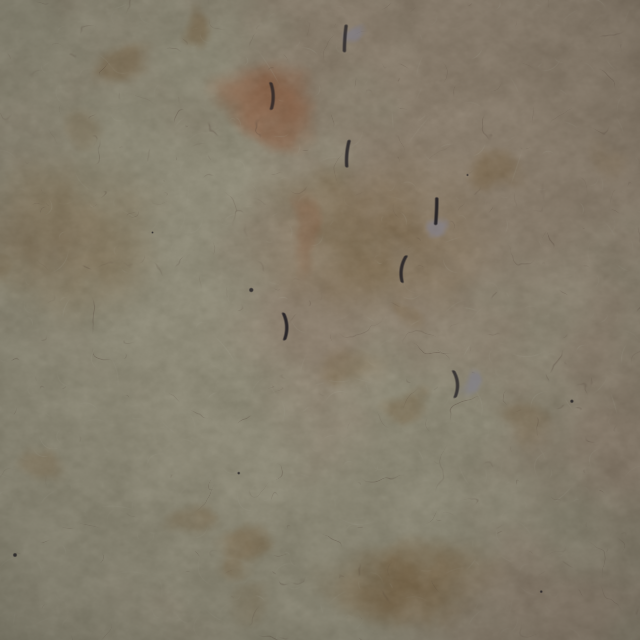
A three.js fragment shader for this texture:

```glsl
varying vec2 vUv;

const vec3 GREY_GREEN = vec3(0.54, 0.525, 0.455);
const vec3 PINK_BEIGE = vec3(0.53, 0.483, 0.42);
const vec3 OCHRE = vec3(0.47, 0.39, 0.275);
const vec3 RUST = vec3(0.53, 0.365, 0.26);
const vec3 PALE_FIBRE = vec3(0.61, 0.60, 0.54);
const vec3 DARK_FIBRE = vec3(0.33, 0.27, 0.23);
const vec3 HAIR = vec3(0.12, 0.11, 0.13);
const vec3 BLUE_SHEEN = vec3(0.50, 0.50, 0.57);

float hash(vec2 p) {
  return fract(sin(dot(p, vec2(127.1, 311.7))) * 43758.5453);
}

vec2 hash2(vec2 p) {
  return vec2(hash(p), hash(p + 37.3));
}

float noise(vec2 p) {
  vec2 i = floor(p), f = fract(p);
  f = f * f * (3.0 - 2.0 * f);
  return mix(mix(hash(i), hash(i + vec2(1.0, 0.0)), f.x),
             mix(hash(i + vec2(0.0, 1.0)), hash(i + 1.0), f.x), f.y);
}

float fbm(vec2 p) {
  float sum = 0.0, amp = 0.5;
  for (int i = 0; i < 5; i++) {
    sum += amp * noise(p);
    p = mat2(1.6, 1.2, -1.2, 1.6) * p + 7.1;
    amp *= 0.5;
  }
  return sum;
}

mat2 rotate(float a) {
  return mat2(cos(a), sin(a), -sin(a), cos(a));
}

// Soft-edged elliptical stain, 1 in the core and 0 outside
float stain(vec2 p, vec2 centre, vec2 radius) {
  return 1.0 - smoothstep(0.35, 1.15, length((p - centre) / radius));
}

// Bent stroke along x, tapered in opacity towards its ends
float stroke(vec2 p, float halfLength, float halfWidth, float bend, float blur) {
  p.y -= bend * (p.x * p.x / halfLength - 0.4 * halfLength);
  float d = length(vec2(max(abs(p.x) - halfLength, 0.0), p.y)) - halfWidth;
  return 1.0 - smoothstep(-blur, blur, d);
}

// One thin curved fibre in some cells of a jittered grid
float fibres(vec2 p, float scale, float density, float seed) {
  vec2 q = p * scale, cell = floor(q);
  float cover = 0.0;
  for (int y = -1; y <= 1; y++) {
    for (int x = -1; x <= 1; x++) {
      vec2 id = cell + vec2(float(x), float(y));
      vec2 shape = hash2(id + seed), place = hash2(id + seed + 11.7);
      vec2 local = rotate(6.283 * shape.x) * (q - id - place);
      float len = mix(0.12, 0.5, shape.y * shape.y);
      float s = stroke(local, len, 0.0006 * scale, 1.4 * place.x - 0.7, 0.0014 * scale);
      float fade = 1.0 - smoothstep(0.3 * len, len, abs(local.x));
      float shown = step(hash(id + seed + 5.3), density);
      cover = max(cover, s * fade * shown * mix(0.35, 1.0, place.y));
    }
  }
  return cover;
}

void main() {
  vec2 p = vUv;
  vec2 warp = vec2(fbm(p * 9.0), fbm(p * 9.0 + 31.0)) - 0.48;
  vec2 q = p + 0.09 * warp;

  // Mottled ground, greener at left and pinker at right
  float hue = 0.45 + 0.55 * (p.x - 0.5) + 0.3 * (p.y - 0.5) + 2.0 * (fbm(p * 4.0 + 3.0) - 0.48);
  vec3 color = mix(GREY_GREEN, PINK_BEIGE, smoothstep(0.0, 0.9, hue));

  // Broad brown clouds and scattered small stains
  float patchy = smoothstep(0.2, 0.7, fbm(p * 14.0 + 50.0));
  float brown = 0.6 * stain(q, vec2(0.58, 0.64), vec2(0.20, 0.13));
  brown = max(brown, 0.45 * stain(q, vec2(0.10, 0.64), vec2(0.16, 0.14)));
  brown = max(brown, 0.8 * stain(q, vec2(0.64, 0.09), vec2(0.15, 0.07)));
  for (int i = 0; i < 16; i++) {
    vec2 id = vec2(float(i), 4.0);
    vec2 centre = vec2(hash(id), fract(float(i) * 0.618 + 0.1));
    vec2 radius = mix(vec2(0.025), vec2(0.06, 0.05), hash2(id + 9.0));
    brown = max(brown, mix(0.25, 0.75, hash(id + 21.0)) * stain(q, centre, radius));
  }
  color = mix(color, OCHRE, brown * mix(0.5, 1.0, patchy));
  float rust = stain(q, vec2(0.415, 0.83), vec2(0.075, 0.06));
  rust = max(rust, 0.55 * stain(q, vec2(0.465, 0.64), vec2(0.03, 0.06)));
  color = mix(color, RUST, 0.75 * rust * mix(0.7, 1.0, patchy));

  // Soft fleecy grain and fine fibres
  color += 0.07 * (fbm(p * 22.0) - 0.48) + 0.05 * (fbm(p * vec2(75.0, 95.0)) - 0.48);
  color = mix(color, PALE_FIBRE, 0.30 * fibres(p, 13.0, 0.6, 2.0));
  color = mix(color, PALE_FIBRE, 0.22 * fibres(p, 22.0, 0.5, 71.0));
  color = mix(color, DARK_FIBRE, 0.42 * fibres(q, 11.0, 0.4, 19.0));
  color = mix(color, DARK_FIBRE, 0.28 * fibres(q, 24.0, 0.35, 43.0));

  // Short dark upright hairs, some with a bluish sheen, and tiny specks
  for (int i = 0; i < 7; i++) {
    vec2 id = vec2(float(i), 17.0), r = hash2(id);
    vec2 centre = vec2(0.3 + 0.45 * r.x, 0.94 - 0.09 * float(i));
    float sheen = step(mod(float(i), 3.0), 0.5) * stain(q, centre + vec2(0.016, 0.0), vec2(0.017, 0.025));
    color = mix(color, BLUE_SHEEN, 0.55 * sheen);
    vec2 local = rotate(1.5 + 0.25 * r.y) * (p - centre);
    float hair = stroke(local, 0.019, 0.0026, 0.5 * r.y - 0.25, 0.0018);
    color = mix(color, HAIR, hair * mix(0.7, 0.95, hash(id + 3.0)));
    float speck = length(p - hash2(id + 60.0)) - mix(0.001, 0.0035, r.x * r.x);
    color = mix(color, HAIR, 0.8 * (1.0 - smoothstep(-0.0015, 0.0015, speck)));
  }

  // Dimmer light towards the corners and lower edge
  float falloff = 0.30 * dot(p - vec2(0.47, 0.56), p - vec2(0.47, 0.56));
  color *= 1.03 - falloff;
  gl_FragColor = vec4(color, 1.0);
}
```
